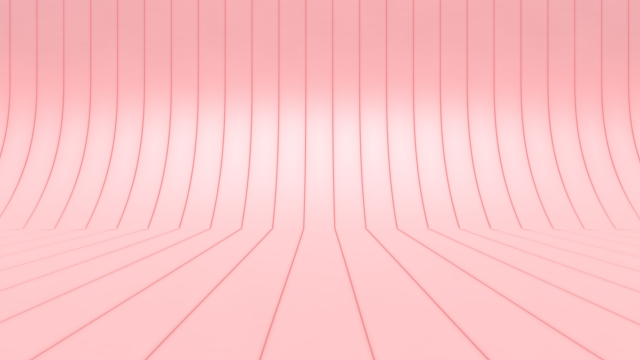
Give the GLSL for this background, as a Shadertoy shader.

```glsl
// Layout, in units of canvas height
const float HORIZON = 0.365;
const float BEND_TOP = 0.79;
const float WALL_SPACING = 0.0747;
const float BEND_WIDENING = 0.0119;
const float BEND_POWER = 2.5;
const float FLOOR_SPREAD = 0.634;
const float CENTER_TOP = -0.002;
const float CENTER_BOTTOM = -0.008;

// Seams
const float SEAM_WIDTH = 0.0013;
const float SHADE_WIDTH = 0.0048;
const float FLOOR_FADE = 3.6;

// Light
const vec2 GLOW_CENTER = vec2(0.0, 0.60);
const vec2 GLOW_SIZE = vec2(0.60, 0.14);
const float GLOW_STRENGTH = 0.72;
const float GRAIN = 0.012;

// Colours
const vec3 WALL_TOP = vec3(0.968, 0.690, 0.704);
const vec3 WALL_LOW = vec3(0.995, 0.710, 0.722);
const vec3 BEND = vec3(1.0, 0.825, 0.837);
const vec3 FLOOR_FAR = vec3(1.0, 0.803, 0.812);
const vec3 FLOOR_NEAR = vec3(1.0, 0.782, 0.792);
const vec3 GLOW = vec3(1.0, 0.925, 0.937);
const vec3 SEAM = vec3(0.925, 0.520, 0.535);

vec2 hashGradient(vec2 cell) {
    float h = fract(sin(dot(cell, vec2(127.1, 311.7))) * 43758.5);
    return vec2(cos(6.2832 * h), sin(6.2832 * h));
}

float gradientNoise(vec2 p) {
    vec2 i = floor(p), f = fract(p);
    vec2 w = f * f * f * (f * (f * 6.0 - 15.0) + 10.0);
    vec2 e = vec2(1.0, 0.0);
    float low = mix(dot(hashGradient(i), f),
                    dot(hashGradient(i + e.xy), f - e.xy), w.x);
    float high = mix(dot(hashGradient(i + e.yx), f - e.yx),
                     dot(hashGradient(i + e.xx), f - e.xx), w.x);
    return mix(low, high, w.y);
}

// Panel spacing at height y, with its slope along y
vec2 panelSpacing(float y) {
    if (y < HORIZON) {
        float nearest = WALL_SPACING + BEND_WIDENING;
        return vec2(nearest + FLOOR_SPREAD * (HORIZON - y), -FLOOR_SPREAD);
    }
    float bendHeight = BEND_TOP - HORIZON;
    float t = clamp((BEND_TOP - y) / bendHeight, 0.0, 1.0);
    float slope = -BEND_WIDENING * BEND_POWER * pow(t, BEND_POWER - 1.0) / bendHeight;
    return vec2(WALL_SPACING + BEND_WIDENING * pow(t, BEND_POWER), slope);
}

vec3 backdrop(vec2 p) {
    // Wall, bend and floor from top to bottom
    vec3 color = mix(FLOOR_NEAR, FLOOR_FAR, smoothstep(0.0, HORIZON, p.y));
    color = mix(color, BEND, smoothstep(HORIZON - 0.02, 0.52, p.y));
    color = mix(color, WALL_LOW, smoothstep(0.58, 0.79, p.y));
    color = mix(color, WALL_TOP, smoothstep(0.74, 0.90, p.y));

    // Dimmer upper corners and sides of the bend
    float side = smoothstep(0.25, 0.95, abs(p.x));
    color -= vec3(0.025, 0.012, 0.008) * side * smoothstep(0.72, 1.0, p.y);
    float sideBand = exp(-pow((p.y - 0.62) / 0.16, 2.0));
    color -= vec3(0.0, 0.018, 0.016) * side * sideBand;

    // Wide glow, longer towards the floor
    vec2 q = (p - GLOW_CENTER) / GLOW_SIZE;
    q.y *= q.y > 0.0 ? 1.15 : 0.75;
    float glow = exp(-pow(abs(q.x), 2.6) - q.y * q.y);
    return mix(color, GLOW, GLOW_STRENGTH * glow);
}

void mainImage(out vec4 fragColor, in vec2 fragCoord) {
    vec2 p = (fragCoord - vec2(0.5 * iResolution.x, 0.0)) / iResolution.y;
    float pixel = 1.0 / iResolution.y;
    vec3 color = backdrop(p);

    // Panel coordinate and true distance to the nearest seam
    vec2 spacing = panelSpacing(p.y);
    float center = mix(CENTER_BOTTOM, CENTER_TOP, smoothstep(0.0, HORIZON, p.y));
    float panel = (p.x - center) / spacing.x;
    float across = fract(panel) - 0.5;
    float dist = abs(across) * spacing.x / length(vec2(1.0, panel * spacing.y));

    // Soft light rounding each panel in the lit bend
    float lit = exp(-pow((p.y - GLOW_CENTER.y) / 0.12, 2.0));
    color += vec3(0.0, 0.014, 0.014) * lit * cos(6.2832 * panel);

    // Seams thicken near the viewer and fade along the far floor
    float onFloor = 1.0 - smoothstep(HORIZON - 0.008, HORIZON + 0.008, p.y);
    float closeness = onFloor * (1.0 - p.y / HORIZON);
    float fade = mix(1.0, 1.0 / (1.0 + pow(abs(panel) / FLOOR_FADE, 3.0)), onFloor);
    float bendFade = smoothstep(1.0, 0.35, abs(p.x));
    float lowBend = smoothstep(0.55, HORIZON, p.y);
    fade *= mix(1.0, mix(0.45, 1.0, bendFade), lowBend * (1.0 - onFloor));
    float width = SEAM_WIDTH * (1.0 + 0.8 * closeness);
    float core = 1.0 - smoothstep(width - 0.6 * pixel, width + 0.8 * pixel, dist);
    float shade = exp(-pow(dist / (SHADE_WIDTH * (1.0 + closeness)), 2.0));
    color = mix(color, SEAM, fade * clamp(0.55 * core + 0.20 * shade, 0.0, 1.0));

    // Faint mottling of the surface
    float mottle = gradientNoise(p * 9.0) + 0.5 * gradientNoise(p * vec2(25.0, 60.0));
    color += GRAIN * mottle * mix(0.4, 1.0, smoothstep(0.7, 0.9, p.y));
    fragColor = vec4(clamp(color, 0.0, 1.0), 1.0);
}
```
